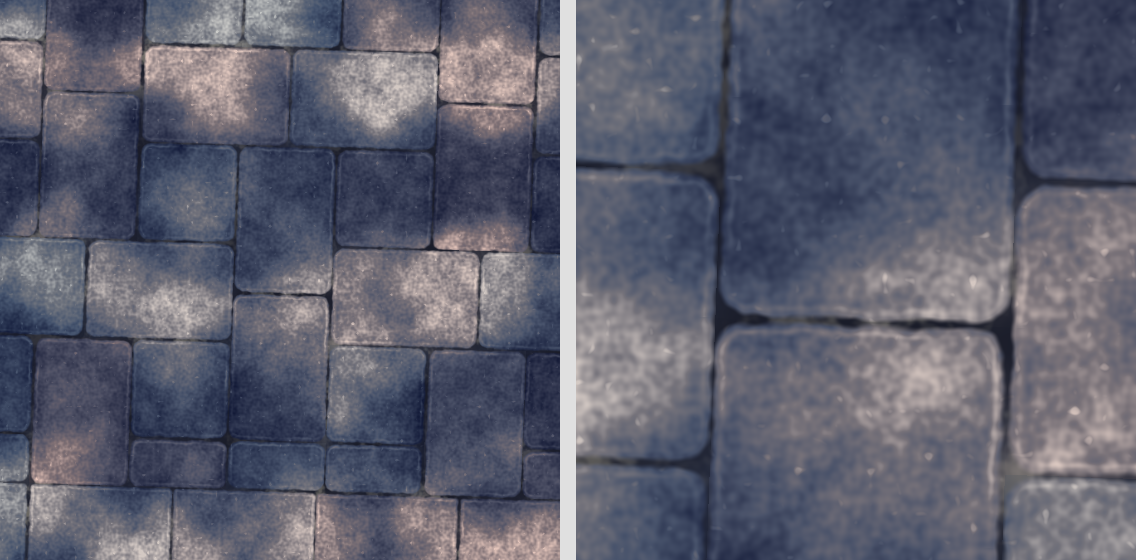
Left: the whole. Right: its middle third, enlarged.
Write a three.js fragment shader that draws this texture.

```glsl
// Tumbled stone pavers in a mirrored 8 x 8 unit pattern with a border course, under dappled sunlight.
varying vec2 vUv;

const float UNIT = 0.0879;                  // half the side of a square paver
const vec2 ORIGIN = vec2(0.956, 0.80);      // pattern offset, in units
const vec2 SLANT = vec2(0.037, -0.031);     // slight turn of the paving
const float PERIOD = 8.0;                   // pattern repeat, in units
const float BORDER_TOP = 8.0;               // row of cut pavers
const float COURSE_TOP = 9.0;               // plain course below it
const float COURSE_WIDTH = 2.92;
const float GAP = 0.022;                    // half the joint width
const float CORNER = 0.2;
const float COURSE_CORNER = 0.07;
const float SOFT = 0.024;
const float SHIFT = 0.035;                  // random displacement of pavers
const float DAPPLE_SCALE = 4.6;
const float BAND_PERIOD = 0.44;             // spacing of the broad sunlit bands
const float SHADE_TONE = 0.15;
const float SUN_TONE = 0.70;
const float MOTTLE = 0.20;
const float GRAIN = 0.15;
const float RIM = 0.20;
const vec3 NAVY = vec3(0.125, 0.155, 0.26);
const vec3 SLATE = vec3(0.29, 0.325, 0.41);
const vec3 GREY = vec3(0.47, 0.45, 0.47);
const vec3 SUNLIT = vec3(0.76, 0.71, 0.685);
const vec3 JOINT = vec3(0.10, 0.11, 0.16);
const vec3 GRIT = vec3(0.42, 0.41, 0.39);
const vec3 COOL_TINT = vec3(0.93, 1.01, 1.05);
const vec3 WARM_TINT = vec3(1.07, 0.98, 0.97);

vec2 hash2(vec2 p) {
  vec3 q = fract(p.xyx * vec3(0.1031, 0.1030, 0.0973));
  q += dot(q, q.yzx + 33.33);
  return fract((q.xx + q.yz) * q.zy);
}

float cornerSlope(vec2 cell, vec2 offset, vec2 f) {
  float angle = 6.2832 * hash2(cell + offset).x;
  return dot(vec2(cos(angle), sin(angle)), f - offset);
}

float gradientNoise(vec2 p) {
  vec2 i = floor(p), f = fract(p);
  vec2 w = f * f * f * (f * (f * 6.0 - 15.0) + 10.0);
  return mix(mix(cornerSlope(i, vec2(0, 0), f), cornerSlope(i, vec2(1, 0), f), w.x),
             mix(cornerSlope(i, vec2(0, 1), f), cornerSlope(i, vec2(1, 1), f), w.x), w.y);
}

float fbm(vec2 p) {
  float sum = 0.0, amp = 1.0;
  for (int i = 0; i < 4; i++) {
    sum += amp * gradientNoise(p);
    p = mat2(1.6, 1.2, -1.2, 1.6) * p + 17.3;
    amp *= 0.65;
  }
  return sum;
}

// Centre and half size of the paver under g; each repeat folds onto one quarter.
void findPaver(vec2 g, out vec2 centre, out vec2 halfSize) {
  vec2 cell = floor((g - 1.0) / PERIOD);
  vec2 side = g - 1.0 - PERIOD * (cell + 0.5);
  vec2 q = abs(side);
  vec2 c;
  if (q.x < 1.0 && q.y < 3.0)      { c = vec2(0.0, 1.5); halfSize = vec2(1.0, 1.5); }
  else if (q.y < 1.0)              { c = vec2(2.5, 0.0); halfSize = vec2(1.5, 1.0); }
  else if (q.x < 3.0 && q.y < 3.0) { c = vec2(2.0, 2.0); halfSize = vec2(1.0); }
  else if (q.x >= 3.0)             { c = vec2(4.0, 2.5); halfSize = vec2(1.0, 1.5); }
  else                             { c = vec2(1.5, 4.0); halfSize = vec2(1.5, 1.0); }
  centre = PERIOD * (cell + 0.5) + 1.0 + sign(side) * c;

  if (g.y > COURSE_TOP) {
    centre = vec2((floor(g.x / COURSE_WIDTH) + 0.5) * COURSE_WIDTH, COURSE_TOP + 1.0);
    halfSize = vec2(0.5 * COURSE_WIDTH, 1.0);
  } else if (g.y > BORDER_TOP && q.x < 3.0) {
    centre = vec2(floor(g.x / 2.0) * 2.0 + 1.0, BORDER_TOP + 0.5);
    halfSize = vec2(1.0, 0.5);
  }
}

float roundedBox(vec2 p, vec2 halfSize, float radius) {
  vec2 d = abs(p) - halfSize + radius;
  return length(max(d, 0.0)) + min(max(d.x, d.y), 0.0) - radius;
}

vec3 stoneRamp(float t) {
  vec3 c = mix(NAVY, SLATE, clamp(t * 3.0, -0.3, 1.0));
  c = mix(c, GREY, clamp(t * 3.0 - 1.0, 0.0, 1.0));
  return mix(c, SUNLIT, clamp(t * 3.0 - 2.0, 0.0, 1.3));
}

void main() {
  vec2 p = vec2(vUv.x, 1.0 - vUv.y);
  vec2 g = (p + SLANT * p.yx) / UNIT - ORIGIN;

  // Paver outline, slightly shifted and worn
  vec2 centre, halfSize;
  findPaver(g, centre, halfSize);
  vec2 seed = hash2(centre * 2.0 + 91.0);
  vec2 local = g - centre - (seed - 0.5) * SHIFT;
  float radius = g.y > COURSE_TOP ? COURSE_CORNER : CORNER;
  float wear = 0.025 * gradientNoise(g * 3.1) + 0.02 * gradientNoise(g * 9.0);
  float d = roundedBox(local, halfSize - GAP, radius) + wear;

  // Sunlight through leaves
  float band = 0.26 * cos(6.2832 * (p.y - 0.09) / BAND_PERIOD);
  vec2 leaf = p * DAPPLE_SCALE + 5.7;
  float dapple = gradientNoise(leaf) + 0.4 * gradientNoise(leaf * 2.1 + 8.0);
  float sun = smoothstep(-0.32, 0.52, dapple + band);

  // Stone surface: mottling, grain, pale specks and worn rim
  float mottle = fbm(g * 1.7 + seed * 40.0);
  float grain = gradientNoise(p * 170.0) + 0.8 * gradientNoise(p * 85.0 + 3.0);
  float speck = smoothstep(0.38, 0.6, gradientNoise(p * 115.0 + 31.0));
  float rim = exp(-pow((d + 0.055) / 0.026, 2.0)) * (0.7 + 1.2 * gradientNoise(g * 2.3 + 50.0));
  rim *= 0.7 + 0.4 * step(local.y, 0.0);
  float tone = SHADE_TONE + SUN_TONE * sun + 0.14 * (seed.x - 0.5);
  tone += MOTTLE * (0.75 + 0.5 * sun) * mottle + GRAIN * grain * (0.7 + 0.6 * sun);
  tone += 0.22 * speck + RIM * rim - 0.10 * smoothstep(-0.28, 0.0, d);
  vec3 stone = stoneRamp(tone) * mix(COOL_TINT, WARM_TINT, seed.y);

  // Joints: dark in places, filled with pale grit in others
  float grit = smoothstep(-0.15, 0.5, fbm(g * 1.9 + 9.0)) * (0.25 + 0.75 * sun);
  vec3 joint = mix(JOINT, GRIT, grit);
  float depth = 0.82 + 0.5 * gradientNoise(g * 1.1 + 70.0);
  float cover = clamp(depth, 0.4, 1.0) * smoothstep(-SOFT, SOFT, d);
  gl_FragColor = vec4(mix(stone, joint, cover), 1.0);
}
```
